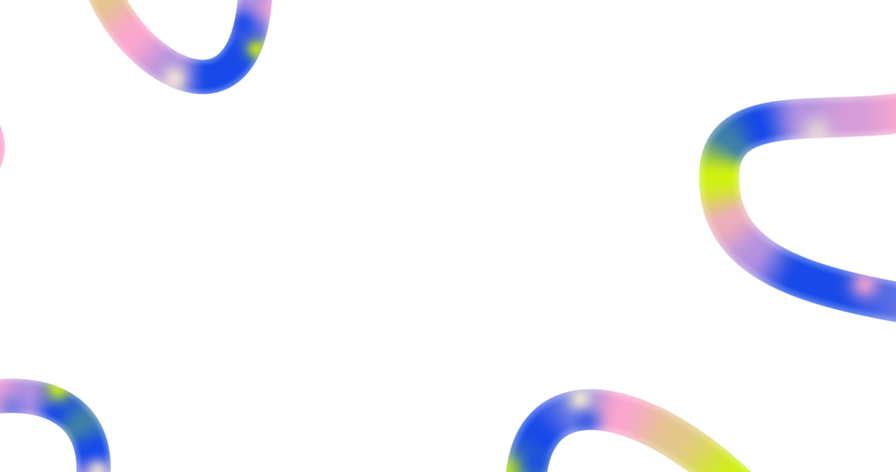
This background is drawn by a Shadertoy shader. Its source:

```glsl
// Glossy rainbow tubes curling in from the borders of a white canvas.
// Each tube is a thick cubic curve; its colour follows a six-stop ramp along
// the curve, then soft round tints add the highlights and shaded sides.

const float CANVAS_HEIGHT = 4.05;   // canvas is about 7.68 x 4.05 units
const int CURVE_STEPS = 40;

const vec3 WHITE      = vec3(1.0);
const vec3 BLUE       = vec3(0.09, 0.29, 0.91);
const vec3 PERIWINKLE = vec3(0.40, 0.46, 0.90);
const vec3 LAVENDER   = vec3(0.70, 0.57, 0.88);
const vec3 PINK       = vec3(0.98, 0.65, 0.81);
const vec3 ROSE       = vec3(0.93, 0.68, 0.74);
const vec3 SAND       = vec3(0.89, 0.78, 0.54);
const vec3 CREAM      = vec3(0.97, 0.92, 0.82);
const vec3 LIME       = vec3(0.81, 0.95, 0.06);
const vec3 TEAL       = vec3(0.25, 0.50, 0.66);

vec2 cubic(vec2 a, vec2 b, vec2 c, vec2 d, float t) {
    float s = 1.0 - t;
    return s * s * s * a + 3.0 * s * s * t * b + 3.0 * s * t * t * c + t * t * t * d;
}

// Returns the distance to the curve and the parameter of its nearest point.
vec2 curveDistance(vec2 p, vec2 a, vec2 b, vec2 c, vec2 d) {
    vec2 nearest = vec2(1e5, 0.0);
    vec2 from = a;
    for (int i = 1; i <= CURVE_STEPS; i++) {
        vec2 to = cubic(a, b, c, d, float(i) / float(CURVE_STEPS));
        vec2 along = to - from;
        float h = clamp(dot(p - from, along) / dot(along, along), 0.0, 1.0);
        float dist = length(p - from - h * along);
        if (dist < nearest.x) nearest = vec2(dist, (float(i - 1) + h) / float(CURVE_STEPS));
        from = to;
    }
    return nearest;
}

// Six evenly spaced colour stops, blended smoothly.
vec3 ramp(float t, vec3 c0, vec3 c1, vec3 c2, vec3 c3, vec3 c4, vec3 c5) {
    float x = t * 5.0;
    vec3 col = mix(c0, c1, smoothstep(0.0, 1.0, x));
    col = mix(col, c2, smoothstep(1.0, 2.0, x));
    col = mix(col, c3, smoothstep(2.0, 3.0, x));
    col = mix(col, c4, smoothstep(3.0, 4.0, x));
    return mix(col, c5, smoothstep(4.0, 5.0, x));
}

// Keeps the tube whose surface is nearest: rgb is colour, w is signed distance.
void addTube(inout vec4 ink, float dist, float radius, vec3 col) {
    float rim = smoothstep(0.55, 1.05, dist / radius);
    if (dist - radius < ink.w) ink = vec4(mix(col, WHITE, 0.30 * rim), dist - radius);
}

// Soft round tint laid over the tube colour.
void tint(inout vec4 ink, vec2 p, vec2 centre, float size, vec3 col, float strength) {
    vec2 q = (p - centre) / size;
    ink.rgb = mix(ink.rgb, col, strength * exp(-dot(q, q)));
}

void mainImage(out vec4 fragColor, in vec2 fragCoord) {
    float unit = CANVAS_HEIGHT / iResolution.y;
    vec2 p = fragCoord * unit;
    vec4 ink = vec4(WHITE, 1e5);
    vec2 k;

    // Hanging loop at the top
    k = curveDistance(p, vec2(0.90, 4.10), vec2(1.20, 3.43), vec2(2.12, 2.91), vec2(2.19, 4.10));
    addTube(ink, k.x, 0.147, ramp(k.y, SAND, PINK, LAVENDER, BLUE, BLUE, LAVENDER));

    // Hook on the right, upper and lower halves
    k = curveDistance(p, vec2(7.80, 3.09), vec2(7.00, 2.97), vec2(6.17, 3.19), vec2(6.17, 2.53));
    addTube(ink, k.x, 0.172, ramp(k.y, PINK, mix(PINK, LAVENDER, 0.5), LAVENDER, BLUE, TEAL, LIME));
    k = curveDistance(p, vec2(6.17, 2.53), vec2(6.17, 1.80), vec2(6.90, 1.60), vec2(7.80, 1.44));
    addTube(ink, k.x, 0.172, ramp(k.y, LIME, ROSE, LAVENDER, BLUE, BLUE, PERIWINKLE));

    // Arch at the bottom
    k = curveDistance(p, vec2(4.51, -0.10), vec2(4.55, 0.80), vec2(5.45, 0.70), vec2(6.32, -0.12));
    addTube(ink, k.x, 0.175, ramp(k.y, TEAL, BLUE, PERIWINKLE, PINK, SAND, LIME));

    // Bend in the lower left corner
    k = curveDistance(p, vec2(-0.10, 0.64), vec2(0.50, 0.72), vec2(0.88, 0.45), vec2(0.79, -0.13));
    addTube(ink, k.x, 0.147, ramp(k.y, PINK, LAVENDER, BLUE, TEAL, BLUE, LAVENDER));

    // Sliver on the left border
    k = curveDistance(p, vec2(-0.30, 3.09), vec2(-0.04, 2.93), vec2(-0.04, 2.65), vec2(-0.30, 2.49));
    addTube(ink, k.x, 0.147, ramp(k.y, LAVENDER, LAVENDER, PINK, PINK, ROSE, CREAM));

    // Highlights and shaded sides of the top loop
    tint(ink, p, vec2(1.50, 3.37), 0.11, CREAM, 0.85);
    tint(ink, p, vec2(2.20, 3.63), 0.09, LIME, 0.85);
    tint(ink, p, vec2(2.09, 3.84), 0.12, BLUE, 0.90);
    tint(ink, p, vec2(2.33, 3.97), 0.12, PINK, 0.70);

    // Highlights of the right hook
    tint(ink, p, vec2(7.01, 2.92), 0.13, CREAM, 0.65);
    tint(ink, p, vec2(7.42, 1.61), 0.13, PINK, 0.85);

    // Highlights of the bottom arch
    tint(ink, p, vec2(4.98, 0.62), 0.11, CREAM, 0.90);
    tint(ink, p, vec2(5.04, 0.43), 0.11, BLUE, 0.60);
    tint(ink, p, vec2(4.36, 0.02), 0.13, LIME, 0.75);
    tint(ink, p, vec2(4.60, 0.08), 0.12, BLUE, 0.80);

    // Highlights of the corner bend
    tint(ink, p, vec2(0.50, 0.71), 0.11, LIME, 0.85);
    tint(ink, p, vec2(0.10, 0.54), 0.13, PERIWINKLE, 0.75);
    tint(ink, p, vec2(0.84, 0.01), 0.09, CREAM, 0.80);

    float cover = 1.0 - smoothstep(-unit, unit, ink.w);
    fragColor = vec4(mix(WHITE, ink.rgb, cover), 1.0);
}
```
